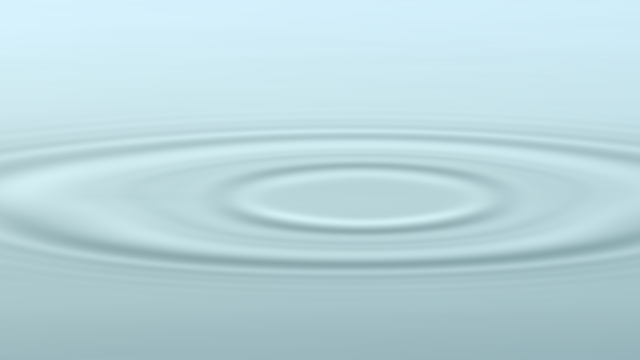
This texture is drawn by a Shadertoy shader. Its source:

```glsl
#define CENTER vec2(1.007, 0.449)
#define INNER_SQUASH 4.18
#define OUTER_SQUASH 5.72
#define OUTER_SHIFT vec2(-0.040, -0.010)
#define FAR_STRETCH 0.14
#define NEAR_STRETCH -0.03
#define SIDE_CONTRAST 0.48
#define FINE_RIPPLE 0.014
#define STREAK 0.008

// Sine-free hash and smooth value noise
float hash(vec2 p) {
    vec3 q = fract(vec3(p.xyx) * 0.1031);
    q += dot(q, q.yzx + 33.33);
    return fract((q.x + q.y) * q.z);
}

float noise(vec2 p) {
    vec2 cell = floor(p), f = fract(p);
    f = f * f * (3.0 - 2.0 * f);
    return mix(mix(hash(cell), hash(cell + vec2(1, 0)), f.x),
               mix(hash(cell + vec2(0, 1)), hash(cell + vec2(1, 1)), f.x), f.y);
}

// Soft ridge around a given radius
float band(float r, float radius, float width) {
    float t = (r - radius) / width;
    return exp(-t * t);
}

// Still water, dark near the viewer and pale at the horizon
vec3 waterColor(vec2 p, float across) {
    vec3 c = mix(vec3(0.602, 0.718, 0.742), vec3(0.658, 0.775, 0.794), smoothstep(0.0, 0.20, p.y));
    c = mix(c, vec3(0.722, 0.836, 0.854), smoothstep(0.22, 0.44, p.y));
    c = mix(c, vec3(0.796, 0.908, 0.936), smoothstep(0.53, 0.74, p.y));
    c = mix(c, vec3(0.824, 0.938, 0.984), smoothstep(0.72, 0.98, p.y));
    return c + vec3(0.030, 0.022, 0.018) * (0.5 - across);
}

// Small central ring: pale crest inside a dark trough
float innerRing(float r, float nearSide, float side) {
    float crest = 0.283 + 0.050 * side;
    float width = mix(0.055, 0.045, nearSide);
    float light = mix(0.075, 0.115, nearSide) * band(r, crest, width);
    light -= mix(0.115, 0.140, nearSide) * (1.0 - 0.5 * side) * band(r, 0.388, 0.053);
    return light + 0.030 * band(r, 0.475, 0.045);
}

// Wide ring, its outer wake and the small waves around it
float outerRing(float r, float nearSide, float side) {
    float crest = 0.790 - 0.08 * side * nearSide;
    float light = 0.078 * band(r, crest, mix(0.130, 0.090, nearSide));
    light -= mix(0.085, 0.125, nearSide) * band(r, 0.990, 0.085);
    light += 0.040 * band(r, 1.115, 0.045) - 0.034 * band(r, 1.210, 0.050);
    float window = band(r, 0.59, 0.10) + 0.8 * band(r, 1.30, 0.18);
    return light + FINE_RIPPLE * window * sin(r * 52.0);
}

void mainImage(out vec4 fragColor, in vec2 fragCoord) {
    vec2 p = fragCoord / iResolution.y;
    float across = fragCoord.x / iResolution.x;

    // Perspective: wider rings look flatter and drift off the inner center
    vec2 d = p - CENTER;
    float spread = smoothstep(0.38, 1.0, length(d * vec2(1.0, 5.0)));
    d -= OUTER_SHIFT * spread;
    d.y *= mix(INNER_SQUASH, OUTER_SQUASH, spread);
    float r = length(d);

    // Rings fade toward their ends; the wide one leans away from the viewer
    float facing = abs(d.y) / max(r, 0.001);
    float side = 1.0 - facing * facing;
    side *= side;
    float nearSide = smoothstep(0.32, -0.32, d.y);
    float innerNear = smoothstep(0.15, -0.15, d.y);
    float leaning = r * (1.0 - side * mix(FAR_STRETCH, NEAR_STRETCH, nearSide));
    float contrast = mix(SIDE_CONTRAST, 1.0, smoothstep(0.0, 0.8, facing));
    float light = innerRing(r, innerNear, side) + outerRing(leaning, nearSide, side);
    light *= contrast;

    // Pale sheen where the left crest turns toward the horizon
    float leftEnd = smoothstep(-0.45, -0.90, d.x);
    light += 0.045 * leftEnd * band(r, 0.95, 0.10) * smoothstep(-0.35, 0.2, d.y);

    // Faint horizontal streaks
    float streaks = noise(p * vec2(2.5, 42.0)) + 0.5 * noise(p * vec2(6.0, 95.0)) - 0.75;
    light += STREAK * streaks;

    vec3 color = waterColor(p, across) + light * vec3(1.0, 0.98, 0.99);
    fragColor = vec4(clamp(color, 0.0, 1.0), 1.0);
}
```
